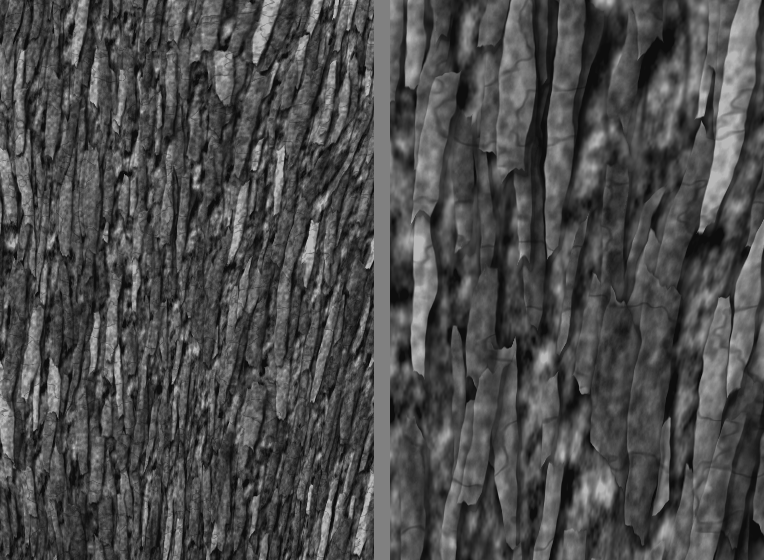
Left: the whole. Right: its middle third, enlarged.
This texture is drawn by a Shadertoy shader. Its source:

```glsl
float hash(vec2 p) {
    vec3 q = fract(p.xyx * vec3(0.1031, 0.1030, 0.0973));
    q += dot(q, q.yzx + 33.33);
    return fract((q.x + q.y) * q.z);
}

float noise(vec2 p) {
    vec2 i = floor(p), f = fract(p);
    f = f * f * (3.0 - 2.0 * f);
    return mix(mix(hash(i), hash(i + vec2(1, 0)), f.x),
               mix(hash(i + vec2(0, 1)), hash(i + vec2(1, 1)), f.x), f.y);
}

float fbm(vec2 p) {
    float sum = 0.0, amp = 0.5;
    for (int i = 0; i < 4; i++) {
        sum += amp * noise(p);
        p = p * 2.03 + 17.3;
        amp *= 0.5;
    }
    return sum / 0.9375;
}

// Bends the vertical grain: upright on the left, leaning on the right
vec2 grainFlow(vec2 p) {
    float lean = 0.04 + 0.19 * smoothstep(0.1, 0.68, p.x);
    p.x -= (p.y - 0.5) * lean;
    p.x += 0.035 * (noise(p * vec2(7.0, 5.0)) - 0.5);
    return p + 3.0;
}

// Crumbly, fissured bark between the plates
float roughGround(vec2 q) {
    vec2 s = q * vec2(85.0, 42.0);
    float height = fbm(s);
    float relief = height - fbm(s + vec2(0.35, -0.3));
    float fissure = smoothstep(0.0, 0.13, abs(noise(q * vec2(60.0, 13.0)) - 0.5));
    return (0.29 + 0.75 * relief + 0.5 * (height - 0.5)) * mix(0.5, 1.0, fissure);
}

// Signed distance to a tapered, slanted flake; r holds its random traits
float flakeDistance(vec2 d, vec2 halfSize, vec4 r) {
    d.x += d.y * (r.x - 0.5) * 0.26;
    float t = clamp(d.y / halfSize.y, -1.0, 1.0);
    float taper = 1.0 - 0.65 * (t < 0.0 ? r.y : r.z) * t * t;
    float side = abs(d.x) - halfSize.x * taper;
    float end = abs(d.y + d.x * (r.w - 0.5) * 2.5) - halfSize.y;
    return max(side, end * 0.7);
}

void mainImage(out vec4 fragColor, in vec2 fragCoord) {
    vec2 p = fragCoord / iResolution.y;
    float pixel = 1.0 / iResolution.y;
    vec2 q = grainFlow(p);
    float tone = roughGround(q);

    // Ragged outlines and surface detail shared by all plates
    vec2 ragged = q;
    ragged.x += 0.009 * (fbm(q * vec2(60.0, 28.0)) - 0.5);
    ragged.y += 0.030 * (fbm(q * vec2(75.0, 20.0) + 40.0) - 0.5);
    float streaks = fbm(q * vec2(130.0, 32.0) + 9.0) - 0.5;
    float pits = fbm(q * vec2(190.0, 130.0)) - 0.5;
    float crack = smoothstep(0.0, 0.035, abs(fbm(q * vec2(22.0, 30.0) + 70.0) - 0.5));
    float rightSide = smoothstep(0.3, 0.6, p.x);

    // Overlapping plates, small ones below and long ones on top
    for (int k = 0; k < 5; k++) {
        float layer = float(k);
        vec2 cell = vec2(0.040, 0.20) * (0.56 + 0.11 * layer);
        vec2 home = floor(ragged / cell + layer * 0.37);
        for (int n = 0; n < 9; n++) {
            vec2 id = home + vec2(n % 3 - 1, n / 3 - 1);
            vec2 seed = id + layer * 71.0;
            if (hash(seed + 5.1) > 0.62) continue;

            vec4 r = vec4(hash(seed + 11.3), hash(seed + 23.7),
                          hash(seed + 37.9), hash(seed + 53.1));
            vec2 center = (id + 0.5 - layer * 0.37 + 0.6 * (r.zx - 0.5)) * cell;
            vec2 halfSize = cell * vec2(mix(0.14, 0.34, r.w), mix(0.2, 0.47, r.y));
            vec2 d = ragged - center;
            float edge = flakeDistance(d, halfSize, r);

            // Shadow falls to the lower right
            float shadowEdge = flakeDistance(d - vec2(0.0025, -0.003), halfSize, r);
            tone *= 1.0 - 0.58 * exp(-max(shadowEdge, 0.0) / 0.0028);

            float pick = hash(seed + 67.7);
            float plate = mix(0.21, 0.40, pick) + 0.17 * smoothstep(0.75, 1.0, pick);
            plate += rightSide * 0.09 * (pick - 0.2);
            plate += 0.22 * streaks + 0.28 * pits;
            plate *= mix(0.72, 1.0, crack);
            plate *= 1.0 - 0.3 * smoothstep(0.0, 1.0, d.x / halfSize.x);
            plate += 0.05 * smoothstep(-0.003, 0.0, edge) * step(d.x, 0.0);
            tone = mix(tone, plate, 1.0 - smoothstep(-pixel, pixel, edge));
        }
    }

    // Fine grit, broad patches and a dark knot
    tone *= 1.0 + 0.45 * (noise(q * vec2(250.0, 210.0)) - 0.5);
    tone *= 0.86 + 0.36 * fbm(p * vec2(7.0, 4.0) + 31.0);
    vec2 knot = (p - vec2(0.306, 0.77)) * vec2(45.0, 26.0);
    tone *= 1.0 - 0.4 * exp(-dot(knot, knot));
    tone *= mix(0.85, 1.04, smoothstep(0.0, 0.12, p.y));
    fragColor = vec4(vec3(clamp(tone * 1.06 + 0.02, 0.05, 0.72)), 1.0);
}
```
